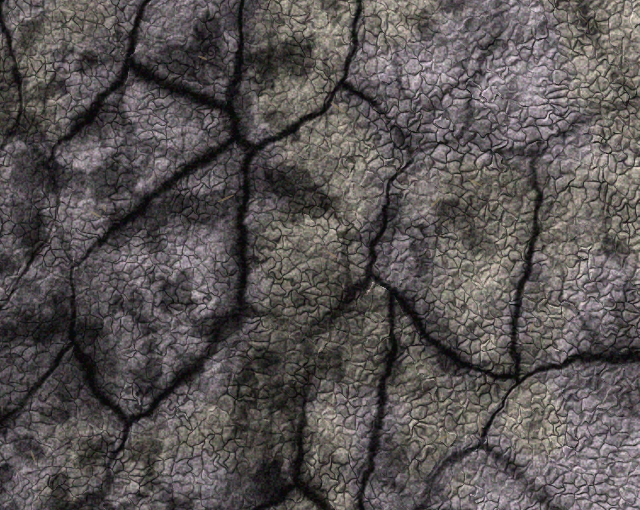
Write a WebGL 2 fragment shader that draws this texture.

```glsl
#version 300 es
precision highp float;
precision highp int;

uniform vec2 u_resolution;
out vec4 fragColor;

// Lengths are fractions of the canvas height.
const float SCALE_FREQ = 44.0;
const float SCALE_GAP = 0.08;
const float FOLD_ROWS = 2.6;
const float FOLD_LEAN = 0.2;
const float CREASE_MIN = 0.005;
const float CREASE_MAX = 0.021;
const float SHADOW_REACH = 0.024;
const float RELIEF_STEP = 0.0035;
const float RELIEF_GAIN = 0.9;
const float GRAIN_FREQ = 300.0;
const float GRAIN_GAIN = 0.26;
const int STRAND_COUNT = 12;
const vec2 LIGHT_DIR = vec2(-0.5, 0.866);
const float SHADED_HIDE = 0.53;
const float BRIGHT_HIDE = 0.78;
const vec3 WARM_TINT = vec3(1.05, 1.0, 0.93);
const vec3 VIOLET_TINT = vec3(1.03, 0.965, 1.01);
const vec3 STRAND_COLOR = vec3(0.58, 0.50, 0.36);

vec2 hash2(vec2 cell) {
    uvec2 v = uvec2(ivec2(cell)) * 1664525u + 1013904223u;
    for (int i = 0; i < 2; i++) {
        v.x += v.y * 1664525u;
        v.y += v.x * 1664525u;
        v ^= v >> 16u;
    }
    return vec2(v >> 8u) / 16777216.0;
}

float noise(vec2 p) {
    vec2 i = floor(p), f = fract(p);
    f = f * f * (3.0 - 2.0 * f);
    float low = mix(hash2(i).x, hash2(i + vec2(1, 0)).x, f.x);
    float high = mix(hash2(i + vec2(0, 1)).x, hash2(i + vec2(1, 1)).x, f.x);
    return mix(low, high, f.y);
}

float fbm(vec2 p) {
    float sum = 0.0, amp = 0.53;
    for (int i = 0; i < 4; i++) {
        sum += amp * noise(p);
        p = mat2(1.6, 1.2, -1.2, 1.6) * p + 17.3;
        amp *= 0.5;
    }
    return sum;
}

// Cellular pattern: x = distance to the border, y = random value of the cell.
vec2 cells(vec2 p) {
    vec2 base = floor(p), near1 = vec2(9.0), near2 = vec2(9.0);
    float id = 0.0;
    for (int y = -1; y <= 1; y++)
    for (int x = -1; x <= 1; x++) {
        vec2 cell = base + vec2(x, y);
        vec2 h = hash2(cell);
        vec2 r = cell + 0.08 + 0.84 * h - p;
        if (dot(r, r) < dot(near1, near1)) {
            near2 = near1;
            near1 = r;
            id = fract(h.x * 7.0 + h.y * 13.0);
        } else if (dot(r, r) < dot(near2, near2)) near2 = r;
    }
    return vec2(dot(0.5 * (near1 + near2), normalize(near2 - near1)), id);
}

vec2 scales(vec2 p) {
    vec2 wobble = vec2(noise(p * 75.0), noise(p * 75.0 + 31.0)) - 0.5;
    vec2 stretch = vec2(noise(p * 7.0 + 3.0), noise(p * 7.0 + 53.0));
    return cells((p + 0.05 * stretch) * SCALE_FREQ + 0.7 * wobble);
}

// Deep folds lean to the right and lie closer together on the left.
float creaseDistance(vec2 p) {
    p += 0.13 * (vec2(fbm(p * 3.5 + 5.0), fbm(p * 3.5 + 47.0)) - 0.5);
    p += 0.026 * (vec2(fbm(p * 24.0), fbm(p * 24.0 + 9.0)) - 0.5);
    float x = p.x - FOLD_LEAN * p.y;
    return cells(vec2(x * (5.0 - 0.9 * x), p.y * FOLD_ROWS) + 3.0).x / 3.6;
}

float creaseCore(vec2 p, float dist) {
    float width = mix(CREASE_MIN, CREASE_MAX, noise(p * 5.0 + 71.0));
    return 1.0 - smoothstep(0.1 * width, width, dist);
}

float height(vec2 p, vec2 scale, float core, float rough) {
    float dome = smoothstep(0.0, 0.45, scale.x) * mix(0.7, 0.35, rough);
    return dome + mix(0.9, 2.1, rough) * fbm(p * 48.0) - 0.7 * core;
}

void main() {
    vec2 p = gl_FragCoord.xy / u_resolution.y;
    float pixel = 1.0 / u_resolution.y;
    float side = p.x * u_resolution.y / u_resolution.x;

    // Broad light, worn rough areas, stains, pits and thin wrinkles
    float lit = smoothstep(0.1, 0.9, side + 1.1 * (fbm(p * 2.7 + 12.0) - 0.5));
    float rough = 1.0 - smoothstep(0.25, 0.75, side + 1.3 * (fbm(p * 4.0 + 60.0) - 0.5));
    float stain = smoothstep(0.5, 0.74, fbm(p * vec2(6.0, 3.0) + 25.0));
    float pits = smoothstep(0.48, 0.68, fbm(p * 17.0 + 140.0)) * mix(0.25, 0.6, max(rough, stain));
    float ridge = abs(fbm(p * vec2(7.0, 4.0) + 180.0) - 0.47);
    float wrinkle = (1.0 - smoothstep(0.0, 0.035, ridge)) * noise(p * 6.0 + 19.0);

    // Folds, scales and their relief
    float dist = creaseDistance(p);
    float core = creaseCore(p, dist);
    float depth = mix(0.4, 1.0, smoothstep(0.2, 0.55, noise(p * 3.5 + 83.0)));
    float shadow = exp(-dist / SHADOW_REACH) * depth;
    vec2 scale = scales(p);
    vec2 q = p + LIGHT_DIR * RELIEF_STEP;
    float slope = height(p, scale, core, rough)
                - height(q, scales(q), creaseCore(q, creaseDistance(q)), rough);
    float gap = 1.0 - smoothstep(0.0, SCALE_GAP + pixel * SCALE_FREQ, scale.x);
    gap *= mix(0.1, 0.75, noise(p * 22.0 + 41.0));

    // Tone with a soft shoulder for the highlights
    float tone = mix(SHADED_HIDE, BRIGHT_HIDE, lit);
    tone *= 0.9 + 0.2 * scale.y + 0.8 * (fbm(p * 22.0 + 7.0) - 0.5);
    tone *= (1.0 - gap) * (1.0 - 0.4 * stain) * (1.0 - 0.6 * shadow);
    tone *= (1.0 - pits) * (1.0 - 0.6 * wrinkle);
    tone *= (1.0 - 0.8 * core * depth) * max(0.2, 1.0 + RELIEF_GAIN * slope);
    tone = 0.95 * (1.0 - exp(-1.2 * tone));
    tone += GRAIN_GAIN * (noise(p * GRAIN_FREQ) - 0.5) * (0.3 + tone);

    // Colour
    float violet = smoothstep(0.42, 0.62, fbm(p * 5.0 + 90.0) + 0.2 * shadow);
    vec3 color = (0.015 + max(tone, 0.02)) * mix(WARM_TINT, VIOLET_TINT, violet);
    vec2 chroma = vec2(noise(p * GRAIN_FREQ + 13.0), noise(p * GRAIN_FREQ + 57.0)) - 0.5;
    color += 0.07 * vec3(chroma.x, -0.5 * (chroma.x + chroma.y), chroma.y);

    // Scattered dry strands
    for (int i = 0; i < STRAND_COUNT; i++) {
        vec2 seed = hash2(vec2(i, 211)), shape = hash2(vec2(i, 307));
        vec2 rel = p - seed * vec2(u_resolution.x / u_resolution.y, 1.0);
        float angle = 6.2832 * shape.x;
        vec2 along = vec2(cos(angle), sin(angle)) * mix(0.006, 0.018, shape.y);
        float t = clamp(dot(rel, along) / dot(along, along), -1.0, 1.0);
        float strand = length(rel - along * t) - 0.0012 * (1.0 - t * t);
        color = mix(color, STRAND_COLOR, 0.6 * (1.0 - smoothstep(0.0, pixel, strand)));
    }
    fragColor = vec4(clamp(color, 0.0, 1.0), 1.0);
}
```
